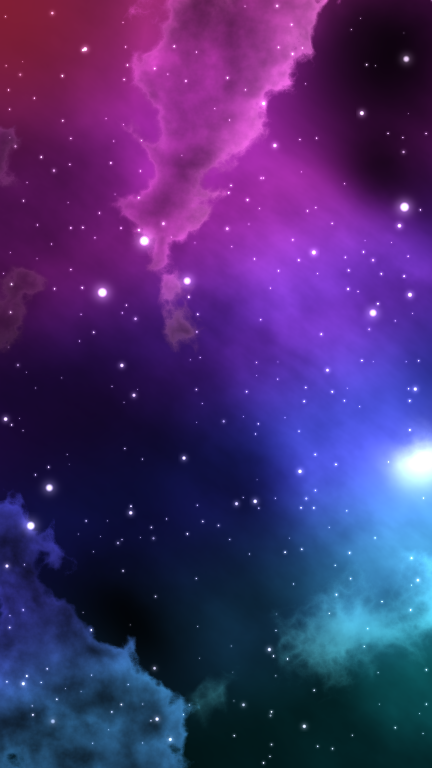
This background is drawn by a WebGL 1 fragment shader. Its source:

```glsl
precision highp float;
// Colourful nebula: magenta clouds above, blue beams, cyan clouds below, scattered stars.
uniform vec2 u_resolution;

vec2 hash2(vec2 p) {
  p = vec2(dot(p, vec2(127.1, 311.7)), dot(p, vec2(269.5, 183.3)));
  return fract(sin(p) * 43758.5);
}

float gradientNoise(vec2 p) {
  vec2 i = floor(p), f = fract(p);
  vec2 u = f * f * f * (f * (f * 6.0 - 15.0) + 10.0);
  vec2 e = vec2(0.0, 1.0);
  float a = dot(hash2(i) * 2.0 - 1.0, f);
  float b = dot(hash2(i + e.yx) * 2.0 - 1.0, f - e.yx);
  float c = dot(hash2(i + e.xy) * 2.0 - 1.0, f - e.xy);
  float d = dot(hash2(i + e.yy) * 2.0 - 1.0, f - e.yy);
  return mix(mix(a, b, u.x), mix(c, d, u.x), u.y);
}

// x: smooth fractal noise, y: billowing noise with rounded puffs
vec2 fractal(vec2 p) {
  vec2 sum = vec2(0.0);
  float amp = 0.5;
  for (int i = 0; i < 6; i++) {
    float n = gradientNoise(p);
    sum += amp * vec2(n, abs(n) * 2.0);
    p = mat2(1.6, 1.2, -1.2, 1.6) * p + 7.3;
    amp *= 0.52;
  }
  return sum;
}

float capsule(vec2 p, vec2 a, vec2 b, float r) {
  vec2 ab = b - a;
  return length(p - a - ab * clamp(dot(p - a, ab) / dot(ab, ab), 0.0, 1.0)) - r;
}

// Soft ellipse whose long axis follows the falling diagonal
float glow(vec2 p, vec2 centre, vec2 size) {
  vec2 v = mat2(0.8, 0.6, -0.6, 0.8) * (p - centre) / size;
  return exp(-dot(v, v));
}

// Light colour from teal at the bottom to pink at the top
vec3 spectrum(float h) {
  vec3 c = mix(vec3(0.06, 0.42, 0.45), vec3(0.28, 0.64, 0.9), smoothstep(0.02, 0.18, h));
  c = mix(c, vec3(0.29, 0.31, 0.92), smoothstep(0.18, 0.36, h));
  c = mix(c, vec3(0.5, 0.22, 0.86), smoothstep(0.38, 0.55, h));
  c = mix(c, vec3(0.77, 0.22, 0.8), smoothstep(0.56, 0.74, h));
  return mix(c, vec3(0.88, 0.28, 0.7), smoothstep(0.85, 1.05, h));
}

vec3 stars(vec2 p) {
  vec3 light = vec3(0.0);
  float scale = 9.0, radius = 0.0042, power = 1.0;
  for (int i = 0; i < 3; i++) {
    vec2 cell = floor(p * scale), seed = hash2(cell + float(i) * 31.0);
    vec2 spot = 0.15 + 0.7 * hash2(cell + 57.0 + float(i) * 13.0);
    float d = length(fract(p * scale) - spot) / scale;
    float r = radius * (0.6 + 0.6 * seed.y);
    float shine = smoothstep(r * 1.5, r * 0.4, d) + 0.4 * exp(-d * d / (r * r * 5.0));
    light += step(seed.x, 0.17) * shine * power * (0.4 + 0.6 * seed.y) * vec3(0.95, 0.88, 1.0);
    scale *= 2.4;
    radius *= 0.48;
    power *= 0.85;
  }
  return light;
}

void main() {
  vec2 p = gl_FragCoord.xy / u_resolution.y;
  vec2 wisps = fractal(p * 5.0 + 3.0), puffs = fractal(p * 11.0);
  float relief = fractal(p * 11.0 + vec2(0.16, -0.1)).x - puffs.x;
  float streaks = fractal(vec2(dot(p, vec2(0.8, -0.6)) * 2.5, dot(p, vec2(0.6, 0.8)) * 8.0)).x;
  vec2 q = p + 0.035 * vec2(wisps.x, puffs.x);
  vec3 light = spectrum(p.y + 0.35 * (0.28 - p.x));

  // Diffuse gas, beams and dark voids
  float gas = 0.26 + 0.14 * smoothstep(0.42, 0.62, p.y);
  gas += 0.42 * glow(q, vec2(0.38, 0.7), vec2(0.23, 0.12));
  gas += 0.5 * glow(q, vec2(0.48, 0.37), vec2(0.26, 0.12));
  gas += 0.26 * glow(q, vec2(0.42, 0.54), vec2(0.26, 0.1));
  gas += 0.35 * glow(q, vec2(0.54, 0.23), vec2(0.13, 0.1));
  gas += 0.3 * glow(q, vec2(0.53, 0.68), vec2(0.1, 0.04));
  gas += 0.3 * glow(q, vec2(0.53, 0.07), vec2(0.14, 0.12));
  gas *= 1.0 + 0.65 * streaks + 0.5 * wisps.x + 0.25 * puffs.x;
  gas *= 1.0 - 0.85 * glow(q, vec2(0.5, 0.93), vec2(0.11, 0.1));
  gas *= 1.0 - 0.6 * glow(q, vec2(0.49, 0.78), vec2(0.06, 0.045));
  gas *= 1.0 - 0.85 * glow(q, vec2(0.17, 0.19), vec2(0.1, 0.06));
  gas *= 1.0 - 0.42 * glow(q, vec2(0.12, 0.46), vec2(0.16, 0.09));
  gas = max(gas, 0.03);
  vec3 col = pow(light, vec3(1.45 - 0.55 * min(gas, 1.0))) * gas;
  float corner = exp(-dot(p - vec2(0.0, 1.0), p - vec2(0.0, 1.0)) * 50.0);
  col = mix(col, vec3(0.52, 0.12, 0.2), 0.9 * corner);

  // Upper cloud with its trailing tail and two small clouds on the left edge
  float d = capsule(q, vec2(0.36, 1.02), vec2(0.27, 0.87), 0.068);
  d = min(d, capsule(q, vec2(0.24, 0.99), vec2(0.225, 0.86), 0.045));
  d = min(d, capsule(q, vec2(0.265, 0.845), vec2(0.21, 0.73), 0.042));
  d = min(d, capsule(q, vec2(0.21, 0.71), vec2(0.228, 0.57), 0.006));
  float side = min(capsule(q, vec2(0.0, 0.8), vec2(0.0, 0.81), 0.025),
                   capsule(q, vec2(0.0, 0.58), vec2(0.035, 0.64), 0.016));
  float edge = min(d, side) + 0.08 * (puffs.y - 0.35);
  float body = smoothstep(0.008, -0.014, edge);
  float rim = exp(-abs(edge + 0.008) * 70.0);
  float sunny = smoothstep(-0.02, 0.1, p.x - 0.22 - 0.4 * (p.y - 0.75));
  float lit = 0.66 + 0.9 * wisps.x + 0.5 * puffs.x + 0.9 * relief + 0.2 * rim + 0.22 * sunny;
  lit *= mix(0.6, 1.0, smoothstep(0.05, 0.2, p.x)) * mix(0.6, 1.0, smoothstep(0.55, 0.72, p.y));
  col += light * 0.26 * exp(-max(d, 0.0) * 24.0) * smoothstep(0.6, 0.85, p.y);
  vec3 pink = mix(light, vec3(0.85, 0.27, 0.78), 0.6);
  col = mix(col, pink * max(lit, 0.15) + vec3(0.1, 0.14, 0.08) * (0.5 * rim + sunny * lit), body * 0.85);

  // Lower left cloud bank, brightest along its crest
  d = capsule(q, vec2(0.005, 0.305), vec2(0.05, 0.19), 0.04);
  d = min(d, capsule(q, vec2(0.04, 0.15), vec2(0.18, 0.07), 0.06));
  d = min(d, capsule(q, vec2(0.0, 0.06), vec2(0.17, 0.0), 0.06));
  edge = d + 0.09 * (puffs.y - 0.35);
  vec3 bank = mix(vec3(0.32, 0.32, 0.9), vec3(0.27, 0.58, 0.85), smoothstep(0.22, 0.0, p.y - 0.5 * p.x));
  lit = 0.34 + 0.5 * exp(min(edge, 0.0) * 28.0) + 0.7 * puffs.x + 0.6 * wisps.x + 1.1 * relief;
  col = mix(col, bank * max(lit, 0.12), 0.95 * smoothstep(0.008, -0.014, edge));

  // Cyan cloud and white core on the right, with a faint puff near the bottom
  d = capsule(q, vec2(0.425, 0.17), vec2(0.58, 0.23), 0.03);
  d = min(d, capsule(q, vec2(0.275, 0.1), vec2(0.285, 0.08), 0.004));
  float haze = smoothstep(0.03, -0.04, d + 0.1 * (puffs.y - 0.35));
  col += vec3(0.26, 0.5, 0.52) * haze * max(0.65 + 1.2 * puffs.x + 1.1 * relief, 0.0);
  float core = length((q - vec2(0.555, 0.4)) * vec2(0.95, 1.0)) + 0.03 * puffs.x;
  col += vec3(0.75, 0.78, 0.6) * exp(-core * core * 900.0) + vec3(0.08, 0.14, 0.18) * exp(-core * 12.0);

  gl_FragColor = vec4(clamp(col + stars(p), 0.0, 1.0), 1.0);
}
```
